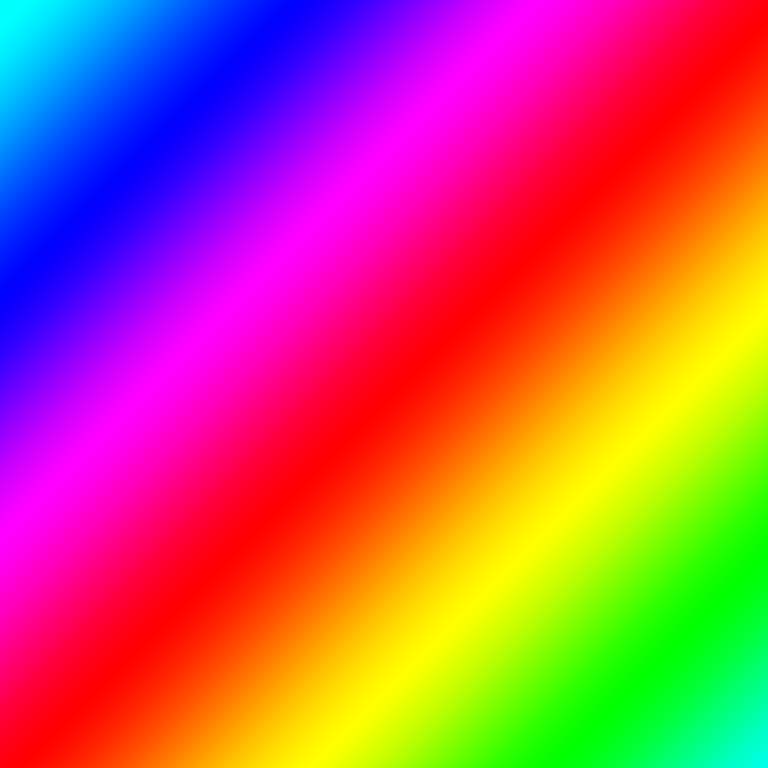
A Shadertoy shader for this background:

```glsl
// Draws a diagonal rainbow that runs from cyan at the upper left to green at the lower right.

#define FIRST_HUE 3.0   // cyan, in sixths of the colour wheel
#define EASING 0.5      // 0 = linear ramps, 1 = fully smooth ramps
#define STOP_COUNT 7

// Places of the pure hues along the diagonal: cyan, blue, magenta, red, yellow, green, cyan
const float hueStops[STOP_COUNT] = float[](0.018, 0.194, 0.350, 0.512, 0.701, 0.858, 1.017);

// Fully saturated colour for a hue given in sixths of the wheel
vec3 hueToRgb(float hue) {
    vec3 wheel = mod(hue + vec3(0.0, 4.0, 2.0), 6.0);
    return clamp(abs(wheel - 3.0) - 1.0, 0.0, 1.0);
}

// Hue at a place on the diagonal: each passed stop adds one sixth
float hueAlong(float place) {
    float hue = FIRST_HUE;
    for (int i = 0; i < STOP_COUNT - 1; i++) {
        float ramp = clamp((place - hueStops[i]) / (hueStops[i + 1] - hueStops[i]), 0.0, 1.0);
        hue += mix(ramp, smoothstep(0.0, 1.0, ramp), EASING);
    }
    return hue;
}

void mainImage(out vec4 fragColor, in vec2 fragCoord) {
    vec2 uv = fragCoord / iResolution.xy;

    // 0 at the upper left corner, 1 at the lower right corner
    float diagonal = 0.5 * (uv.x + 1.0 - uv.y);

    fragColor = vec4(hueToRgb(hueAlong(diagonal)), 1.0);
}
```
